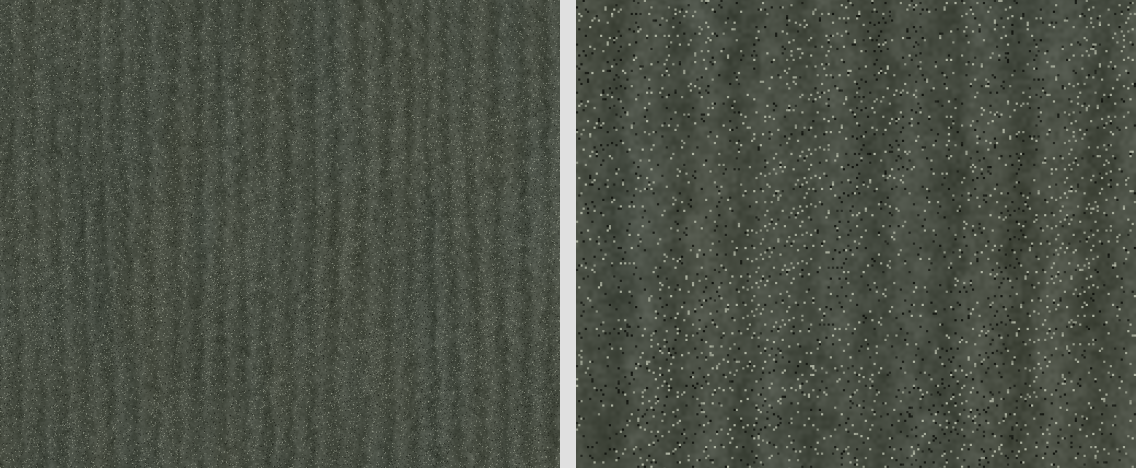
Left, the full canvas; right, a detail of the centre.
Reproduce this texture procedurally as a Shadertoy shader.

```glsl
// Dark olive ribbed wool knit with soft vertical cords and fine salt-and-pepper specks.
#define RIBS 24.0          // cords across the canvas width
#define LEAN 0.018         // sideways drift of the cords
#define WOBBLE 0.30        // raggedness of the cord edges
#define RIB_DEPTH 0.064    // light to dark step across a cord
#define FUZZ 0.085         // strength of the woolly tufts
#define GRAIN 0.050        // strength of the finest grain
#define SPECK_CELLS 768.0  // speck grid cells across the width
#define LIGHT_SHARE 0.034  // share of cells with a light speck
#define DARK_SHARE 0.036   // share of cells with a dark speck
#define BASE vec3(0.283, 0.305, 0.263)
#define LIGHT_SPECK vec3(0.70, 0.72, 0.65)
#define DARK_SPECK vec3(0.07, 0.08, 0.06)

float hash(vec2 p) {
    return fract(sin(dot(p, vec2(12.9898, 78.233))) * 43758.5453);
}

// Smooth value noise in 0..1
float noise(vec2 p) {
    vec2 cell = floor(p);
    vec2 f = fract(p);
    f = f * f * (3.0 - 2.0 * f);
    float low = mix(hash(cell), hash(cell + vec2(1.0, 0.0)), f.x);
    float high = mix(hash(cell + vec2(0.0, 1.0)), hash(cell + vec2(1.0, 1.0)), f.x);
    return mix(low, high, f.y);
}

// Layered noise centred on zero
float fuzz(vec2 p) {
    float sum = 0.0;
    float weight = 0.5;
    for (int i = 0; i < 3; i++) {
        sum += weight * (noise(p) - 0.5);
        p = p * 2.03 + 17.3;
        weight *= 0.6;
    }
    return sum;
}

// Height of the cords: wide soft crests, narrower dark grooves
float cords(vec2 p) {
    float x = (p.x + LEAN * p.y) * RIBS;
    x += 0.7 * (noise(vec2(x * 0.35, p.y * 1.5)) - 0.5);
    x += WOBBLE * (noise(p * vec2(70.0, 62.0)) - 0.5);
    float wave = 0.5 + 0.5 * cos(6.2832 * x);
    float crest = 1.0 - pow(1.0 - wave, 1.6);
    float split = 0.5 + 0.5 * cos(12.5664 * x + 1.0);
    float splitAmount = 0.5 * noise(vec2(x * 0.6 + 40.0, p.y * 2.0));
    splitAmount *= 1.0 - 0.5 * smoothstep(0.2, 0.8, p.x);
    float depth = 0.65 + 0.6 * noise(vec2(x * 0.8, p.y * 5.0) + 9.0);
    return (mix(crest, split, splitAmount) - 0.6) * depth;
}

// Area of the pixel covered by light (x) and dark (y) specks
vec2 specks(vec2 p) {
    vec2 grid = p * SPECK_CELLS;
    float pixel = SPECK_CELLS / iResolution.x;
    vec2 cover = vec2(0.0);
    for (int j = -1; j <= 1; j++) {
        for (int i = -1; i <= 1; i++) {
            vec2 cell = floor(grid) + vec2(i, j);
            vec2 gap = abs(grid - cell - 0.5);
            vec2 overlap = clamp(0.5 + 0.5 * pixel - gap, 0.0, min(1.0, pixel)) / pixel;
            float pick = hash(cell + 0.37);
            float strength = overlap.x * overlap.y * (0.6 + 0.4 * hash(cell + 5.71));
            cover += strength * vec2(step(pick, LIGHT_SHARE), step(1.0 - DARK_SHARE, pick));
        }
    }
    return min(cover, 1.0);
}

void mainImage(out vec4 fragColor, in vec2 fragCoord) {
    vec2 p = fragCoord / iResolution.x;

    // Cords, tufts and grain set the brightness
    float shade = RIB_DEPTH * cords(p);
    shade += FUZZ * fuzz(p * vec2(115.0, 95.0));
    shade += 0.018 * (noise(p * 5.0 + 3.0) - 0.5);
    shade += GRAIN * (noise(p * 360.0 + 31.0) - 0.5);
    shade += 0.014 * (p.x - 0.5);
    vec3 color = BASE + shade;

    // Faint drift between brownish and greenish wool
    float tint = noise(p * vec2(22.0, 7.0) + 60.0) - 0.5;
    color += tint * vec3(0.006, 0.0, -0.007);

    // Fine specks lie on top
    vec2 cover = specks(p);
    color = mix(color, LIGHT_SPECK, cover.x);
    color = mix(color, DARK_SPECK, cover.y);

    fragColor = vec4(clamp(color, 0.0, 1.0), 1.0);
}
```
